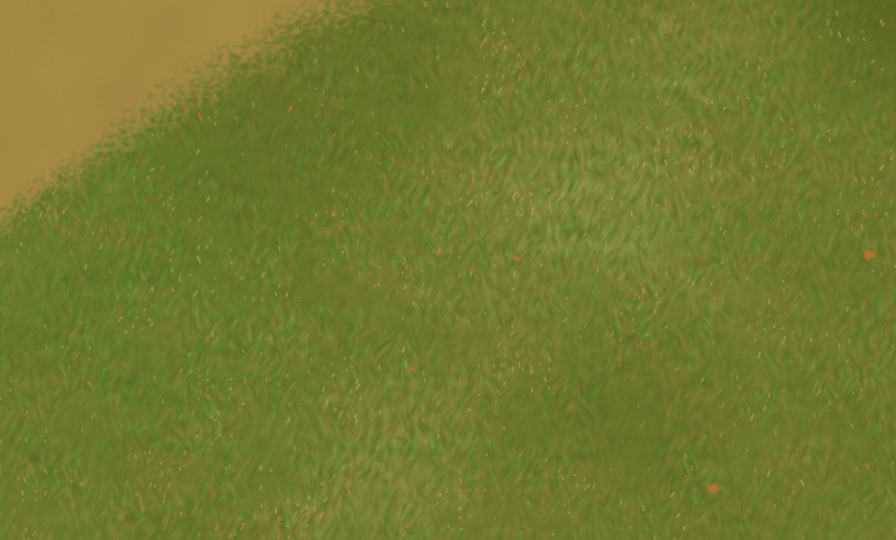
Reproduce this texture procedurally as a Shadertoy shader.

```glsl
// A mown grass field with dry flecks and fallen leaves, bordered by bare sand at the upper left.

const vec3 GRASS       = vec3(0.420, 0.465, 0.170);
const vec3 GRASS_DARK  = vec3(0.310, 0.350, 0.100);
const vec3 GRASS_LIGHT = vec3(0.580, 0.620, 0.310);
const vec3 GRASS_LUSH  = vec3(0.350, 0.490, 0.165);
const vec3 GRASS_DRY   = vec3(0.520, 0.470, 0.215);
const vec3 SAND        = vec3(0.640, 0.535, 0.258);
const vec3 STRAW       = vec3(0.700, 0.640, 0.370);
const vec3 LEAF        = vec3(0.740, 0.450, 0.200);

const vec2  BLADE_FREQ    = vec2(84.0, 36.0);
const float LEAN_RIGHT    = 0.40;
const float LEAN_LEFT     = -0.25;
const float BLADE_AMOUNT  = 0.43;
const float TUFT_AMOUNT   = 0.20;
const float PATCH_AMOUNT  = 0.33;
const float HUE_AMOUNT    = 0.75;
const float FLECK_DENSITY = 0.55;

// Broad light (positive) and dark (negative) areas: centre, radius, strength.
const vec4 PATCHES[8] = vec4[8](
    vec4(0.96, 0.61, 0.22,  0.70), vec4(0.72, 0.13, 0.20,  0.70),
    vec4(1.22, 0.54, 0.18,  0.55), vec4(1.28, 0.84, 0.20,  0.45),
    vec4(1.64, 0.99, 0.14, -1.60), vec4(0.68, 0.88, 0.18, -0.65),
    vec4(1.15, 0.25, 0.16, -0.55), vec4(0.48, 0.70, 0.16, -0.45));

// Larger fallen leaves: centre and radius.
const vec3 LEAVES[4] = vec3[4](
    vec3(1.609, 0.528, 0.009), vec3(1.322, 0.095, 0.009),
    vec3(0.761, 0.317, 0.005), vec3(0.955, 0.522, 0.005));

vec2 hash2(vec2 p) {
    vec3 q = fract(vec3(p.xyx) * vec3(0.1031, 0.1030, 0.0973));
    q += dot(q, q.yzx + 33.33);
    return fract((q.xx + q.yz) * q.zy);
}

float gradientDot(vec2 cell, vec2 offset) {
    float angle = 6.2832 * hash2(cell).x;
    return dot(vec2(cos(angle), sin(angle)), offset);
}

// Gradient noise, roughly -0.7 to 0.7.
float gnoise(vec2 p) {
    vec2 i = floor(p), f = fract(p);
    vec2 u = f * f * f * (f * (f * 6.0 - 15.0) + 10.0);
    vec2 e = vec2(1.0, 0.0);
    return mix(mix(gradientDot(i, f), gradientDot(i + e, f - e), u.x),
               mix(gradientDot(i + e.yx, f - e.yx), gradientDot(i + e.xx, f - e.xx), u.x), u.y);
}

float fbm(vec2 p) {
    float sum = 0.0, amp = 0.6;
    for (int i = 0; i < 4; i++) {
        sum += amp * gnoise(p);
        p = mat2(1.6, 1.2, -1.2, 1.6) * p + 17.3;
        amp *= 0.5;
    }
    return sum;
}

// Blades leaning by a given slope, at two sizes.
float bladeField(vec2 p, float lean, float seed) {
    vec2 b = vec2(p.x - lean * p.y + 0.012 * gnoise(p * 14.0 + seed), p.y);
    return gnoise(b * BLADE_FREQ + seed) + 0.6 * gnoise(b * BLADE_FREQ * 1.75 + 2.0 * seed);
}

// Soft leaning strokes, at most one per cell in staggered columns; returns coverage and tint.
vec2 flecks(vec2 p, float scale, float density, float pixel) {
    vec2 g = p * scale;
    g.y += 7.0 * hash2(vec2(floor(g.x), scale)).x;
    vec2 cell = floor(g);
    vec2 rnd = hash2(cell + scale), place = hash2(cell + 91.7);
    vec2 q = fract(g) - mix(vec2(0.3), vec2(0.7), place.yx);
    float angle = mix(-0.5, 0.8, rnd.y);
    vec2 dir = vec2(sin(angle), cos(angle));
    float halfLength = mix(0.03, 0.20, place.x);
    float d = length(q - dir * clamp(dot(q, dir), -halfLength, halfLength));
    float cover = 1.0 - smoothstep(0.0, 0.07 + pixel * scale, d);
    return vec2(cover * step(rnd.x, density), place.y);
}

void mainImage(out vec4 fragColor, in vec2 fragCoord) {
    vec2 p = fragCoord / iResolution.y;
    float pixel = 1.0 / iResolution.y;

    // Broad light, dryness and lushness
    float light = 0.6 * fbm(p * vec2(4.0, 7.0));
    for (int i = 0; i < 8; i++) {
        vec2 d = (p - PATCHES[i].xy) / PATCHES[i].z;
        light += PATCHES[i].w * exp(-dot(d, d));
    }
    float dry = smoothstep(-0.15, 0.45, fbm(p * vec2(5.0, 8.0) + 40.0) + 0.2 * light);
    vec2 lushOffset = p - vec2(0.25, 0.50);
    float lush = exp(-9.0 * dot(lushOffset, lushOffset));

    // Crossing blades whose contrast comes and goes in clumps
    float side = smoothstep(-0.1, 0.2, gnoise(p * 18.0 + 5.0));
    float blades = mix(bladeField(p, LEAN_RIGHT, 11.0), bladeField(p, LEAN_LEFT, 47.0), side);
    float contrast = clamp(0.95 + 1.1 * gnoise(p * vec2(9.0, 12.0) + 71.0) + 0.35 * light, 0.4, 1.7);
    float tufts = fbm(p * vec2(26.0, 30.0) + 23.0);

    // Grass colour, with clumps shifting between dry and lush
    float hue = gnoise(p * vec2(44.0, 32.0) + 90.0) + 0.6 * gnoise(p * vec2(90.0, 55.0) + 12.0);
    hue = HUE_AMOUNT * hue * contrast + 0.30 * dry - 0.35 * lush - 0.03;
    vec3 grass = mix(GRASS, GRASS_DRY, clamp(hue, 0.0, 0.8));
    grass = mix(grass, GRASS_LUSH, clamp(-hue, 0.0, 0.8));
    float tone = PATCH_AMOUNT * light + TUFT_AMOUNT * tufts + BLADE_AMOUNT * contrast * blades;
    grass = mix(grass, GRASS_LIGHT, clamp(tone, 0.0, 1.0));
    grass = mix(grass, GRASS_DARK, clamp(-tone, 0.0, 1.0));

    // Dry flecks gathered in clusters
    float cluster = smoothstep(0.0, 0.5, gnoise(p * 9.0 + 33.0) + 0.25 * dry);
    for (int i = 0; i < 3; i++) {
        float density = FLECK_DENSITY * (0.06 + cluster * (0.3 + 0.7 * dry));
        vec2 f = flecks(p + 0.37 * float(i), 34.0 + 13.0 * float(i), density, pixel);
        vec3 tint = mix(STRAW, LEAF, smoothstep(0.55, 0.95, f.y));
        grass = mix(grass, tint, f.x * mix(0.25, 0.70, fract(7.0 * f.y)));
    }

    // Fallen leaves
    for (int i = 0; i < 4; i++) {
        float r = length((p - LEAVES[i].xy) * vec2(0.9, 1.2)) + 0.007 * gnoise(p * 130.0);
        grass = mix(grass, LEAF, 0.8 * (1.0 - smoothstep(-2.0 * pixel, 2.0 * pixel, r - LEAVES[i].z)));
    }

    // Sand fading into speckled tufts, more gradually toward the top
    vec3 sand = SAND * (1.0 + 0.04 * fbm(p * 6.0) + 0.012 * gnoise(p * 120.0));
    float border = p.y - (0.585 + 0.76 * p.x - 0.19 * p.x * p.x) + 0.03 * fbm(p * 11.0);
    float speckle = gnoise(p * vec2(85.0, 110.0)) + 0.5 * gnoise(p * vec2(40.0, 60.0));
    float spread = 0.04 + 0.04 * p.x;
    float sandCover = smoothstep(-spread, spread, border + spread * speckle);
    fragColor = vec4(mix(grass, sand, sandCover), 1.0);
}
```
